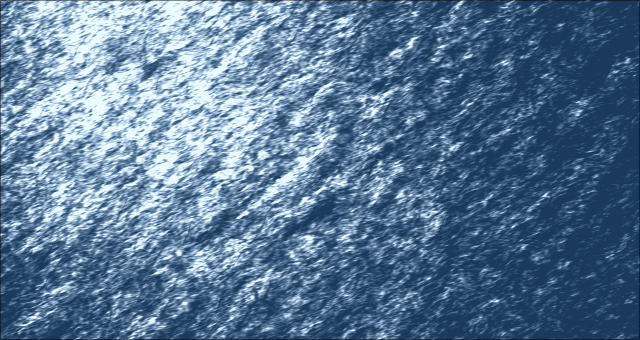
A Shadertoy shader for this texture:

```glsl
// Wind-ruffled blue sea from above, with sun glare at the upper left.

const vec2 GLARE_CENTER = vec2(0.37, 0.82);
const vec2 SHEEN_CENTER = vec2(0.62, 0.63);

vec2 hash22(vec2 p) {
    vec3 q = fract(p.xyx * vec3(0.1031, 0.1030, 0.0973));
    q += dot(q, q.yzx + 33.33);
    return fract((q.xx + q.yz) * q.zy);
}

float cornerSlope(vec2 cell, vec2 offset) {
    return dot(hash22(cell) * 2.0 - 1.0, offset);
}

// Gradient noise, roughly -1 to 1
float noise(vec2 p) {
    vec2 i = floor(p), f = p - i;
    vec2 u = f * f * f * (f * (f * 6.0 - 15.0) + 10.0);
    vec2 e = vec2(1.0, 0.0);
    float low = mix(cornerSlope(i, f), cornerSlope(i + e.xy, f - e.xy), u.x);
    float high = mix(cornerSlope(i + e.yx, f - e.yx), cornerSlope(i + e.xx, f - e.xx), u.x);
    return 1.7 * mix(low, high, u.y);
}

// Noise stretched along a crest direction
float waves(vec2 p, float angle, float crestLength, float thickness, float seed) {
    float c = cos(angle), s = sin(angle);
    vec2 q = vec2(c * p.x + s * p.y, c * p.y - s * p.x);
    return noise(q / vec2(crestLength, thickness) + seed);
}

// Soft elongated ridge between two points
float ridge(vec2 p, vec2 a, vec2 b, float width) {
    vec2 d = b - a;
    float along = clamp(dot(p - a, d) / dot(d, d), 0.0, 1.0);
    vec2 away = (p - a - d * along) / width;
    return exp(-dot(away, away));
}

float blob(vec2 p, vec2 center, vec2 size) {
    vec2 q = (p - center) / size;
    return exp(-dot(q, q));
}

// Swell with narrow dark folds, roughened by fine chop
float relief(vec2 p) {
    vec2 bend = vec2(noise(p * 7.0 + 11.0), noise(p * 7.0 + 37.0));
    vec2 ripple = vec2(noise(p * 24.0 + 71.0), noise(p * 24.0 + 93.0));
    vec2 w = p + 0.016 * bend + 0.007 * ripple;
    float swell = 0.80 * waves(w, 0.80, 0.25, 0.060, 5.0);
    swell += 0.70 * waves(w, 0.66, 0.095, 0.032, 19.0);
    float fold = abs(waves(w, 0.74, 0.130, 0.045, 61.0));
    swell -= 0.50 * (1.0 - smoothstep(0.0, 0.16, fold)) - 0.12;
    w = p + 0.009 * bend + 0.002 * ripple;
    float chop = 0.0, angle = 0.52, size = 0.018, weight = 0.80;
    for (int i = 0; i < 4; i++) {
        chop += weight * waves(w, angle, size * 2.8, size, 31.0 + 17.0 * float(i));
        angle -= 0.08;
        size *= 0.64;
        weight *= 1.02;
    }
    return swell + chop * (1.0 + 0.25 * swell);
}

// Main crests and the dark troughs beside them
float swellLines(vec2 p) {
    vec2 w = p + 0.014 * vec2(noise(p * 18.0), noise(p * 18.0 + 53.0));
    float crests = ridge(w, vec2(1.10, 0.710), vec2(1.22, 0.754), 0.012);
    crests += ridge(w, vec2(0.85, 0.249), vec2(1.01, 0.421), 0.014);
    crests += ridge(w, vec2(0.76, 0.409), vec2(0.98, 0.594), 0.020);
    crests += ridge(w, vec2(0.79, 0.040), vec2(0.95, 0.163), 0.016);
    crests += ridge(w, vec2(1.21, 0.200), vec2(1.30, 0.372), 0.015);
    float troughs = ridge(w, vec2(1.09, 0.734), vec2(1.18, 0.773), 0.016);
    troughs += ridge(w, vec2(0.89, 0.323), vec2(1.14, 0.569), 0.013);
    troughs += ridge(w, vec2(0.59, 0.286), vec2(0.84, 0.495), 0.015);
    troughs += ridge(w, vec2(0.44, 0.790), vec2(0.51, 0.833), 0.016);
    return 0.85 * crests - 1.4 * troughs;
}

// Sun reflected by calm water at each place
float sunlight(vec2 p) {
    float glare = 1.50 * blob(p, GLARE_CENTER, vec2(0.43, 0.39));
    float sheen = 0.55 * blob(p, SHEEN_CENTER, vec2(0.70, 0.64));
    float leftShade = mix(0.62, 1.0, smoothstep(-0.05, 0.24, p.x));
    return 0.060 + (glare + sheen) * leftShade;
}

vec3 seaColor(float light) {
    vec3 ramp[6] = vec3[6](
        vec3(0.10, 0.225, 0.355), vec3(0.23, 0.36, 0.49), vec3(0.37, 0.49, 0.62),
        vec3(0.53, 0.65, 0.77), vec3(0.69, 0.80, 0.90), vec3(0.92, 0.99, 1.00));
    vec3 color = ramp[0];
    for (int i = 1; i < 6; i++) {
        color = mix(color, ramp[i], clamp(light * 5.0 - float(i - 1), 0.0, 1.0));
    }
    return color;
}

// Thin dark rim around the canvas
float rim(vec2 p, vec2 extent) {
    vec2 inside = min(p, extent - p);
    return smoothstep(0.001, 0.005, min(inside.x, inside.y));
}

void mainImage(out vec4 fragColor, in vec2 fragCoord) {
    vec2 p = fragCoord / iResolution.y;
    vec2 extent = iResolution.xy / iResolution.y;
    float facets = 1.25 * relief(p) + swellLines(p);
    float light = 1.0 - exp(-sunlight(p) * exp(facets));
    vec3 color = seaColor(light * 1.12 - 0.09) * mix(0.55, 1.0, rim(p, extent));
    fragColor = vec4(color, 1.0);
}
```
